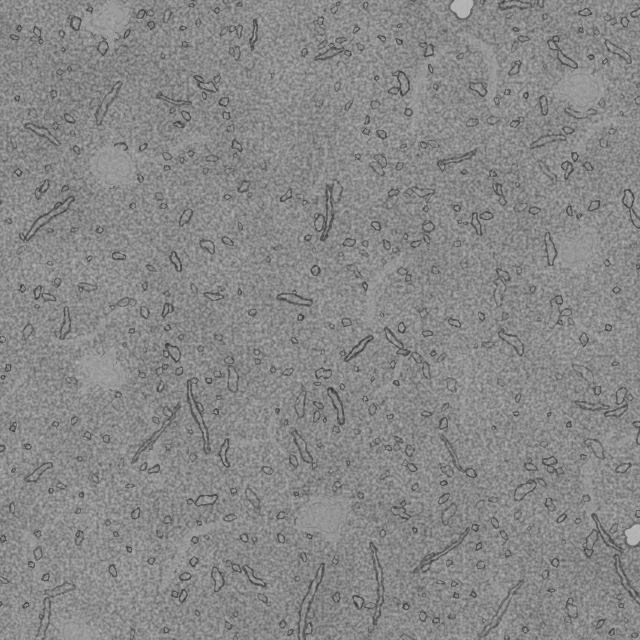
Give the GLSL for this texture, as a Shadertoy shader.

```glsl
vec3 hash3(vec2 p) {
    vec3 q = fract(vec3(p.xyx) * vec3(0.1031, 0.1030, 0.0973));
    q += dot(q, q.yxz + 33.33);
    return fract((q.xxy + q.yzz) * q.zyx);
}

float cornerSlope(vec2 corner, vec2 offset) {
    float angle = 6.2832 * hash3(corner).x;
    return dot(vec2(cos(angle), sin(angle)), offset);
}

float gradientNoise(vec2 p) {
    vec2 i = floor(p), f = p - i;
    vec2 u = f * f * f * (f * (f * 6.0 - 15.0) + 10.0);
    vec2 e = vec2(1, 0);
    return mix(mix(cornerSlope(i, f), cornerSlope(i + e, f - e), u.x),
               mix(cornerSlope(i + e.yx, f - e.yx), cornerSlope(i + 1.0, f - 1.0), u.x), u.y);
}

// Nearest of many scattered, bent capsules: signed distance and a random shade
vec2 scatter(vec2 uv, float cells, float share, vec2 halfLength, vec2 radius, float bend) {
    vec2 nearest = vec2(1, 0);
    for (int j = -1; j <= 1; j++)
    for (int i = -1; i <= 1; i++) {
        vec2 cell = floor(uv * cells) + vec2(i, j);
        vec3 place = hash3(cell + cells * 7.3);
        vec3 form = hash3(cell + cells * 3.1 + 50.0);
        float cluster = 1.0 + 1.4 * gradientNoise(cell / cells * 6.0 + 9.0);
        if (form.x > share * cluster) continue;

        float angle = 1.6 * (2.0 * place.z - 1.0);
        float c = cos(angle), s = sin(angle);
        vec2 p = mat2(c, -s, s, c) * (uv - (cell + place.xy) / cells);
        float len = mix(halfLength.x, halfLength.y, form.y * form.y);
        float along = clamp(p.x / len, -1.0, 1.0);
        p.y += bend * len * sin(along * 2.5 + 6.2832 * form.z);
        p.x -= along * len;
        float d = length(p) - mix(radius.x, radius.y, form.z) * (1.0 - 0.4 * along * along);
        if (d < nearest.x) nearest = vec2(d, fract(form.y * 7.0 + place.x));
    }
    return nearest;
}

float inside(float d) {
    float edge = 0.7 / iResolution.y;
    return 1.0 - smoothstep(-edge, edge, d);
}

float rim(float d, float width) {
    return 1.0 - smoothstep(width * 0.4, width + 0.3 / iResolution.y, abs(d));
}

// Dark sheath around a paler core
float drawAxon(float gray, vec2 axon, float core, float width) {
    gray = mix(gray, core, 0.75 * inside(axon.x));
    return mix(gray, 0.32, rim(axon.x, width) * mix(0.45, 0.95, axon.y));
}

void mainImage(out vec4 fragColor, in vec2 fragCoord) {
    vec2 uv = fragCoord / iResolution.y;
    vec2 wobble = vec2(gradientNoise(uv * 75.0), gradientNoise(uv * 75.0 + 40.0));
    vec2 p = uv + 0.004 * wobble;
    vec2 swell = vec2(gradientNoise(uv * 16.0 + 5.0), gradientNoise(uv * 16.0 + 70.0));

    // Tissue: uneven exposure, faint tiles and thin membranes
    float gray = 0.553 + 0.03 * gradientNoise(uv * 3.0) + 0.035 * gradientNoise(uv * 13.0);
    gray += 0.01 * (hash3(floor(uv * 5.0) + 3.0).x - 0.5);
    float membrane = abs(gradientNoise(p * 85.0 + 20.0));
    gray -= 0.05 * (1.0 - smoothstep(0.0, 0.13, membrane));
    float grainStrength = 1.0;

    // Small dark organelles
    vec2 organelle = scatter(p, 60.0, 0.4, vec2(0.001, 0.004), vec2(0.0015, 0.0035), 0.0);
    gray -= 0.07 * organelle.y * inside(organelle.x);

    // Pale winding processes
    vec2 process = scatter(p + 0.008 * swell, 7.0, 0.5, vec2(0.025, 0.085), vec2(0.003, 0.009), 0.2);
    float pale = inside(process.x);
    gray = mix(gray, 0.6, 0.8 * pale);
    grainStrength -= 0.4 * pale;

    // Cell bodies with a mottled halo and a faint nuclear outline
    vec2 body = scatter(uv + 0.025 * swell + 0.002 * wobble, 4.0, 0.45,
                        vec2(0.008, 0.025), vec2(0.033, 0.045), 0.0);
    float soma = inside(body.x);
    gray += 0.03 * (1.0 - smoothstep(0.0, 0.025, body.x)) * (0.6 + wobble.x);
    gray = mix(gray, mix(0.575, 0.61, body.y), 0.92 * soma);
    gray -= 0.05 * rim(body.x + 0.008, 0.0015);
    grainStrength -= 0.55 * soma;

    // Sheathed axons, from cross sections to long cuts
    float tissue = 1.0 - soma;
    vec2 small = scatter(p, 36.0, 0.38, vec2(0.001, 0.007), vec2(0.003, 0.006), 0.0);
    vec2 medium = scatter(p, 16.0, 0.32, vec2(0.006, 0.022), vec2(0.004, 0.008), 0.15);
    vec2 cut = scatter(p, 8.0, 0.33, vec2(0.02, 0.065), vec2(0.003, 0.006), 0.1);
    float sheathed = drawAxon(gray, small, 0.55, 0.0016);
    sheathed = drawAxon(sheathed, medium, 0.57, 0.002);
    sheathed = drawAxon(sheathed, cut, 0.56, 0.0023);
    gray = mix(gray, sheathed, tissue);

    // Bright vessels with a dark wall
    vec2 vessel = scatter(uv + 0.006 * swell, 3.0, 0.35, vec2(0.006, 0.018), vec2(0.015, 0.021), 0.0);
    float lumen = inside(vessel.x);
    gray = mix(gray, 0.7, lumen);
    gray = mix(gray, 0.38, 0.8 * rim(vessel.x, 0.0025));
    grainStrength = mix(grainStrength, 0.15, lumen);

    // Fine grain
    float grain = 0.16 * gradientNoise(uv * 213.0) + 0.08 * gradientNoise(uv * 117.0 + 31.0);
    gray += grain * grainStrength;
    fragColor = vec4(vec3(clamp(gray, 0.0, 1.0)), 1.0);
}
```
